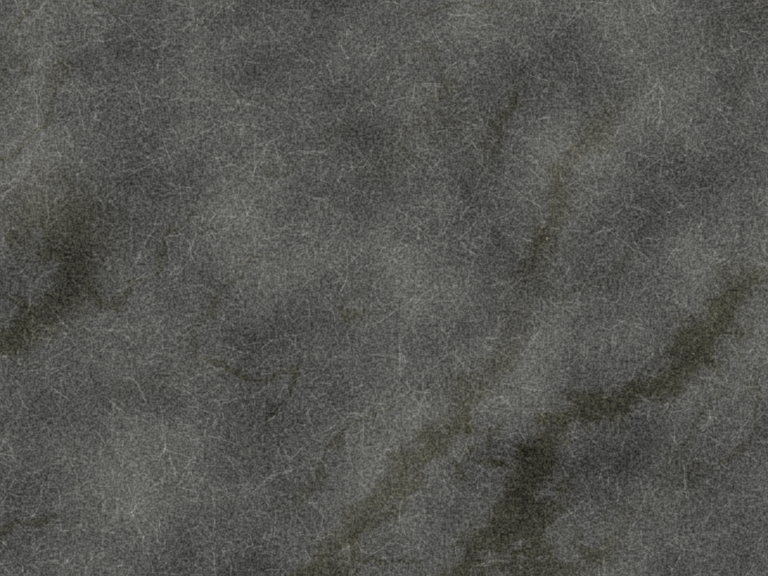
Reproduce this texture procedurally as a WebGL 2 fragment shader.

```glsl
#version 300 es
precision highp float;

uniform vec2 u_resolution;
out vec4 outColor;

const float TAU = 6.28318;

uint mixBits(uint n) {
    n = (n ^ (n >> 16)) * 0x7feb352du;
    n = (n ^ (n >> 15)) * 0x846ca68bu;
    return n ^ (n >> 16);
}

// Random value in 0..1 for a lattice cell
float hash(vec2 cell, int seed) {
    uvec2 c = uvec2(ivec2(cell) + 4096);
    uint h = mixBits(c.x + mixBits(c.y + mixBits(uint(seed))));
    return float(h >> 8) / 16777216.0;
}

float cornerSlope(vec2 cell, vec2 offset, int seed) {
    float angle = TAU * hash(cell, seed);
    return dot(vec2(cos(angle), sin(angle)), offset);
}

float gradientNoise(vec2 p, int seed) {
    vec2 cell = floor(p);
    vec2 f = p - cell;
    vec2 w = f * f * f * (f * (f * 6.0 - 15.0) + 10.0);
    vec2 e = vec2(1.0, 0.0);
    float low = mix(cornerSlope(cell, f, seed),
                    cornerSlope(cell + e.xy, f - e.xy, seed), w.x);
    float high = mix(cornerSlope(cell + e.yx, f - e.yx, seed),
                     cornerSlope(cell + e.xx, f - e.xx, seed), w.x);
    return mix(low, high, w.y);
}

float fbm(vec2 p, int octaves, float gain, int seed) {
    float sum = 0.0;
    float amplitude = 1.0;
    for (int i = 0; i < octaves; i++) {
        sum += amplitude * gradientNoise(p, seed + i);
        p = mat2(1.6, 1.2, -1.2, 1.6) * p;
        amplitude *= gain;
    }
    return sum;
}

float segmentDistance(vec2 p, vec2 dir, float halfLength) {
    float along = clamp(dot(p, dir), -halfLength, halfLength);
    return length(p - along * dir);
}

// Short hairs, one per cell, at random angles and strengths
float fibres(vec2 p, float cellSize, float width, float pixel, int seed) {
    vec2 q = p / cellSize;
    vec2 home = floor(q);
    float sum = 0.0;
    for (int y = -1; y <= 1; y++) {
        for (int x = -1; x <= 1; x++) {
            vec2 cell = home + vec2(x, y);
            vec2 centre = cell + vec2(hash(cell, seed), hash(cell, seed + 1));
            float angle = TAU * hash(cell, seed + 2);
            float halfLength = mix(0.3, 0.9, hash(cell, seed + 3));
            float d = cellSize * segmentDistance(q - centre, vec2(cos(angle), sin(angle)), halfLength);
            float strength = hash(cell, seed + 4);
            sum += strength * strength * (1.0 - smoothstep(0.0, width + 0.5 * pixel, d));
        }
    }
    return sum;
}

// Broken bands following the zero line of a noise field
float veins(vec2 p, float width, float breakup, int seed) {
    float ridge = abs(gradientNoise(p, seed)) + 0.1 * breakup;
    float presence = smoothstep(-0.1, 0.25, gradientNoise(p * 0.7, seed + 1));
    return (1.0 - smoothstep(0.2 * width, width, ridge)) * presence;
}

void main() {
    vec2 p = gl_FragCoord.xy / u_resolution.y;
    float pixel = 1.0 / u_resolution.y;

    // Mottled stone body
    float clouds = fbm(p * 3.2, 6, 0.68, 10);
    float grain = 0.09 * gradientNoise(p * 130.0, 30) + 0.13 * gradientNoise(p * 243.0, 31);

    // Slightly bent pale fibres in several sizes
    vec2 bend = vec2(gradientNoise(p * 28.0, 40), gradientNoise(p * 28.0, 41));
    vec2 bent = p + 0.009 * bend;
    float hair = 0.0;
    float cellSize = 0.055;
    for (int i = 0; i < 5; i++) {
        hair += fibres(bent + 0.37 * float(i), cellSize, 0.0019, pixel, 50 + 10 * i);
        cellSize *= 0.76;
    }

    // Dark olive seams rising to the right
    vec2 warp = vec2(fbm(p * 5.0, 4, 0.6, 110), fbm(p * 5.0, 4, 0.6, 120));
    vec2 slanted = mat2(0.82, -0.57, 0.57, 0.82) * (p + 0.06 * warp);
    float breakup = fbm(p * 22.0, 4, 0.7, 130);
    float broad = veins(slanted * vec2(1.6, 3.6) + 2.3, 0.16, breakup, 140);
    float thin = veins(slanted * vec2(3.5, 6.5) + 7.1, 0.05, 0.4 * breakup, 150);
    float seam = clamp(broad + 0.6 * thin, 0.0, 1.0);

    float tone = 0.33 + 0.095 * clouds + grain + 0.07 * hair * (1.0 - 0.4 * seam);
    tone -= 0.075 * seam;
    vec3 color = tone * mix(vec3(1.0, 1.0, 0.972), vec3(1.0, 0.985, 0.84), seam);

    // Rare pale mineral flecks inside the seams
    float cluster = smoothstep(0.2, 0.4, gradientNoise(p * 4.0, 160));
    float fleck = smoothstep(0.42, 0.55, gradientNoise(p * 110.0, 161));
    color = mix(color, vec3(0.66, 0.63, 0.5), fleck * cluster * broad);

    outColor = vec4(clamp(color, 0.0, 1.0), 1.0);
}
```
